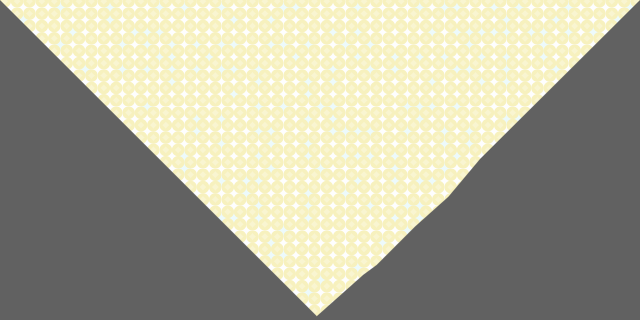
This pattern is drawn by a Shadertoy shader. Its source:

```glsl
// A pale yellow triangular cloth on grey, printed with a square grid of discs.
// Touching discs leave concave white stars between them, some tinted cool;
// the cloth outline is a polygon distance with a slightly uneven right edge.

const float PITCH = 0.03872;                  // repeat size, in canvas heights
const vec2 STAR_ORIGIN = vec2(0.731, 0.5122); // centre of one star
const float DISC_RADIUS = 0.508;              // in repeats
const float CORE_SIZE = 0.27;                 // half diagonal of the pale core
const float CORE_SOFTNESS = 0.05;
const float TINT_SHARE = 0.22;                // share of stars with a cool tint

const vec3 GROUND = vec3(0.38);
const vec3 RING = vec3(0.97, 0.945, 0.745);
const vec3 CORE = vec3(0.975, 0.96, 0.82);
const vec3 STAR = vec3(0.995);
const vec3 STAR_TINT = vec3(0.93, 0.98, 0.985);

const int CORNERS = 8;
const vec2 CLOTH[CORNERS] = vec2[CORNERS](
    vec2(0.0, 1.0), vec2(0.99, 0.012), vec2(1.135, 0.141), vec2(1.177, 0.172),
    vec2(1.297, 0.292), vec2(1.401, 0.385), vec2(1.5, 0.503), vec2(2.0, 1.0));

float hash(vec2 cell) {
    vec3 p = fract(cell.xyx * 0.1031);
    p += dot(p, p.yzx + 33.33);
    return fract((p.x + p.y) * p.z);
}

// Signed distance to the cloth outline, negative inside
float clothDistance(vec2 p) {
    float nearest = 1e5;
    float side = 1.0;
    for (int i = 0; i < CORNERS; i++) {
        vec2 a = CLOTH[i];
        vec2 b = CLOTH[(i + 1) % CORNERS];
        vec2 edge = b - a;
        vec2 toP = p - a;
        vec2 gap = toP - edge * clamp(dot(toP, edge) / dot(edge, edge), 0.0, 1.0);
        nearest = min(nearest, dot(gap, gap));
        // Flip the side for each edge crossed by a horizontal ray
        if ((a.y > p.y) != (b.y > p.y) && p.x < a.x + edge.x * (p.y - a.y) / edge.y)
            side = -side;
    }
    return side * sqrt(nearest);
}

float coverage(float dist, float width) {
    return 1.0 - smoothstep(-0.5 * width, 0.5 * width, dist);
}

vec3 clothColor(vec2 p, float pixel) {
    vec2 grid = (p - STAR_ORIGIN) / PITCH;
    float blur = 1.2 * pixel / PITCH;

    // Stars sit on whole grid points, discs halfway between
    vec2 starCell = floor(grid + 0.5);
    vec2 fromDisc = fract(grid) - 0.5;

    float tinted = step(hash(starCell + 71.0), TINT_SHARE);
    vec3 star = mix(STAR, STAR_TINT, tinted);

    float diamond = abs(fromDisc.x) + abs(fromDisc.y) - CORE_SIZE;
    vec3 disc = mix(RING, CORE, coverage(diamond, blur + CORE_SOFTNESS));

    return mix(star, disc, coverage(length(fromDisc) - DISC_RADIUS, blur));
}

void mainImage(out vec4 fragColor, in vec2 fragCoord) {
    float pixel = 1.0 / iResolution.y;
    vec2 p = fragCoord * pixel;
    // Keep the open top edge flush with the canvas border
    float outline = clothDistance(vec2(p.x, min(p.y, 1.0 - 0.5 * pixel)));
    if (p.y > 1.0 - 2.0 * pixel) outline = max(abs(p.x - 1.0) - p.y, -p.y);
    vec3 color = mix(GROUND, clothColor(p, pixel), coverage(outline, 1.4 * pixel));
    fragColor = vec4(color, 1.0);
}
```
